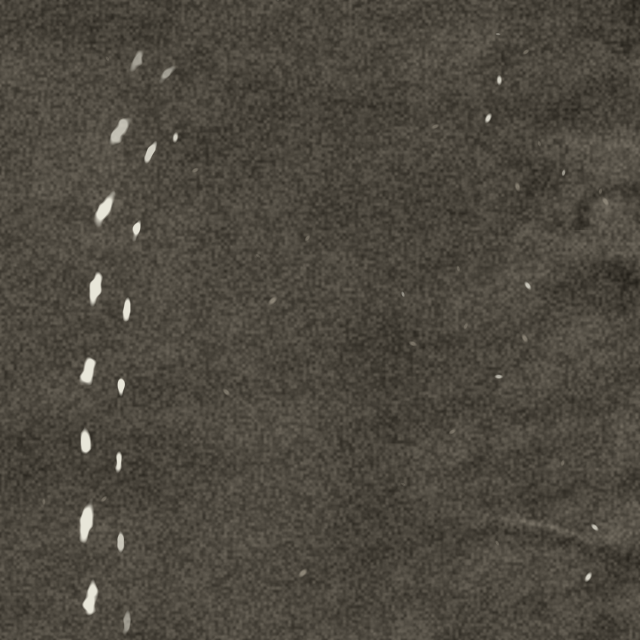
A three.js fragment shader for this texture:

```glsl
varying vec2 vUv;

const vec3 SOIL = vec3(0.295, 0.276, 0.240);
const vec3 SOIL_TINT = vec3(1.04, 1.0, 0.93);
const vec3 CHALK = vec3(0.91, 0.90, 0.85);
const vec3 PALE_STONE = vec3(0.62, 0.59, 0.53);

float hash(vec2 p) {
  vec3 q = fract(vec3(p.xyx) * 0.1031);
  q += dot(q, q.yzx + 33.33);
  return fract((q.x + q.y) * q.z);
}

vec2 hash2(vec2 p) {
  return vec2(hash(p), hash(p + 57.3));
}

float valueNoise(vec2 p) {
  vec2 i = floor(p);
  vec2 f = fract(p);
  f = f * f * (3.0 - 2.0 * f);
  float low = mix(hash(i), hash(i + vec2(1.0, 0.0)), f.x);
  float high = mix(hash(i + vec2(0.0, 1.0)), hash(i + 1.0), f.x);
  return mix(low, high, f.y);
}

float fbm(vec2 p) {
  float sum = 0.0;
  float gain = 0.5;
  for (int i = 0; i < 5; i++) {
    sum += gain * valueNoise(p);
    p = mat2(1.6, 1.2, -1.2, 1.6) * p + 17.0;
    gain *= 0.5;
  }
  return sum;
}

// Distance to the nearest scattered cell point
float cellular(vec2 p) {
  vec2 cell = floor(p);
  float nearest = 2.0;
  for (int y = -1; y <= 1; y++) {
    for (int x = -1; x <= 1; x++) {
      vec2 id = cell + vec2(float(x), float(y));
      nearest = min(nearest, length(id + hash2(id) - p));
    }
  }
  return nearest;
}

// Scaled distance to a leaning ellipse, 1 on its rim
float ellipse(vec2 p, vec2 center, vec2 radii, float lean) {
  vec2 d = p - center;
  float c = cos(lean);
  float s = sin(lean);
  return length(vec2(c * d.x - s * d.y, s * d.x + c * d.y) / radii);
}

float softSpot(float d) {
  return exp(-d * d);
}

// Small pale stones, one at most per grid cell
float flecks(vec2 p, float scale, float density, float seed) {
  vec2 cell = floor(p * scale);
  float cover = 0.0;
  for (int y = -1; y <= 1; y++) {
    for (int x = -1; x <= 1; x++) {
      vec2 id = cell + vec2(float(x), float(y));
      vec2 rnd = hash2(id + seed);
      vec2 radii = vec2(0.0065, 0.0035) * (0.5 + 0.7 * rnd.y);
      float d = ellipse(p, (id + hash2(id + seed + 9.0)) / scale, radii, rnd.y * 6.0);
      float present = step(rnd.x, density);
      cover = max(cover, present * (0.35 + 0.65 * rnd.y) * smoothstep(1.4, 0.4, d));
    }
  }
  return cover;
}

// Two staggered rows of chalky marks, bending right near the top
float trail(vec2 p, float wobble) {
  float cover = 0.0;
  for (int i = 0; i < 16; i++) {
    float side = mod(float(i), 2.0);
    float pace = floor(float(i) * 0.5);
    vec2 rnd = hash2(vec2(float(i), 4.0));
    float y = 0.06 + 0.122 * pace - 0.03 * side + 0.016 * (rnd.x - 0.5);
    float x = 0.133 + 0.2 * (y - 0.27) * (y - 0.27) + 0.053 * side;
    float lean = 0.08 + 0.55 * smoothstep(0.45, 0.9, y) + 0.3 * (rnd.y - 0.5);
    vec2 radii = vec2(0.0085, 0.024) * mix(1.0, 0.72, side) * (0.85 + 0.3 * rnd.y);
    float d = ellipse(p, vec2(x, y), radii, lean) + wobble;
    float fade = 1.0 - 0.45 * smoothstep(0.68, 0.9, y);
    fade *= 1.0 - 0.5 * side * smoothstep(0.2, 0.1, y);
    cover = max(cover, fade * smoothstep(1.15, 0.65, d));
  }
  return cover;
}

void main() {
  vec2 p = vUv;
  float warp = fbm(p * 14.0) - 0.5;

  // Broad mottling and side-lit relief, rougher to the right
  float mottle = fbm(p * vec2(5.0, 7.0) + 3.0) - 0.5;
  vec2 q = p * vec2(9.0, 14.0);
  float relief = fbm(q + vec2(0.18, -0.3)) - fbm(q);
  float rough = mix(0.10, 0.22, smoothstep(0.5, 0.95, p.x));
  float light = 0.11 * mottle + rough * relief;

  // Fine grit
  light += 0.13 * (valueNoise(p * 210.0) - 0.5);
  light += 0.07 * (0.5 - cellular(p * 120.0));

  // Mound with a shaded rim, and a low ridge
  vec2 bent = p + 0.06 * warp;
  float rim = ellipse(bent, vec2(0.96, 0.64), vec2(0.06, 0.055), 0.0);
  light += 0.05 * softSpot(rim) - 0.08 * softSpot((rim - 1.1) * 5.0) * step(0.64, p.y);
  light -= 0.09 * softSpot(ellipse(bent, vec2(0.97, 0.58), vec2(0.05, 0.022), -0.2));
  light += 0.12 * softSpot(ellipse(bent, vec2(0.83, 0.18), vec2(0.09, 0.009), 0.2));
  light -= 0.08 * softSpot(ellipse(bent, vec2(0.88, 0.15), vec2(0.08, 0.012), 0.2));

  vec3 color = SOIL + light * SOIL_TINT;

  // Pale stones and trail marks
  float wobble = 0.7 * (valueNoise(p * 90.0) - 0.5);
  color = mix(color, PALE_STONE, 0.8 * flecks(p, 16.0, 0.10, 2.0));
  color = mix(color, CHALK, flecks(p, 9.0, 0.08, 31.0));
  color = mix(color, CHALK, trail(p, wobble));
  gl_FragColor = vec4(color, 1.0);
}
```
